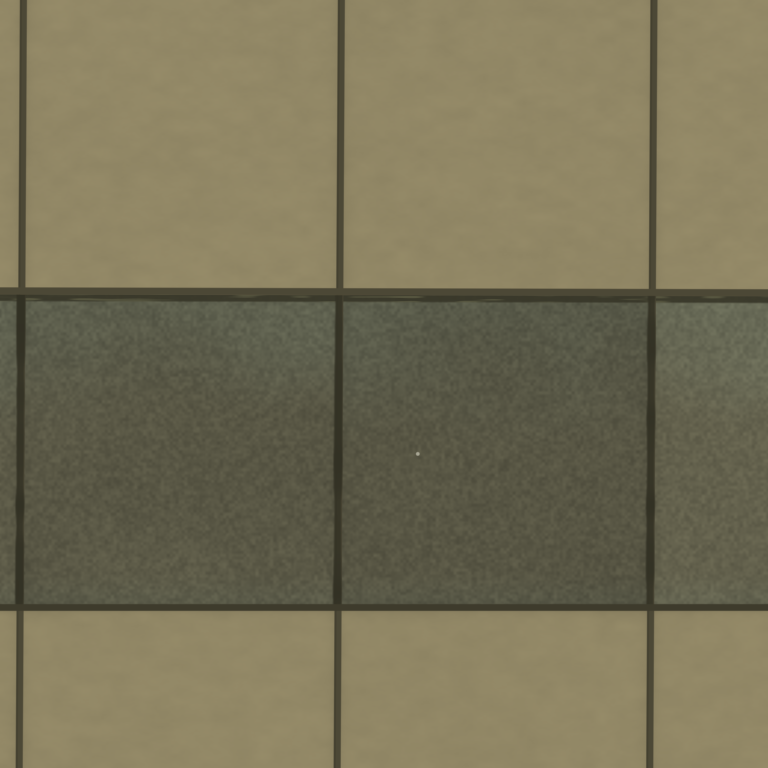
Reproduce this texture procedurally as a Shadertoy shader.

```glsl
// Wall of large square tiles: a dark speckled band between two sandy rows.
// Joints are distance-based lines, slightly slanted and worn; value noise
// gives the sandy mottling, the dark grain and the chipped ledge.

const vec3 SAND   = vec3(0.570, 0.530, 0.398);
const vec3 SLATE  = vec3(0.352, 0.344, 0.272);
const vec3 SHEEN  = vec3(0.375, 0.392, 0.325);
const vec3 GROUT  = vec3(0.300, 0.282, 0.210);
const vec3 SHADOW = vec3(0.195, 0.190, 0.140);
const vec3 CHIP   = vec3(0.370, 0.365, 0.265);

const float BAND_TOP = 0.6165;
const float BAND_BOTTOM = 0.2090;

float hash(vec2 p) {
    vec3 q = fract(vec3(p.xyx) * 0.1031);
    q += dot(q, q.yzx + 33.33);
    return fract((q.x + q.y) * q.z);
}

float noise(vec2 p) {
    vec2 i = floor(p), f = fract(p);
    f = f * f * (3.0 - 2.0 * f);
    return mix(mix(hash(i), hash(i + vec2(1, 0)), f.x),
               mix(hash(i + vec2(0, 1)), hash(i + vec2(1, 1)), f.x), f.y);
}

// Sum of octaves, centred on zero
float fbm(vec2 p) {
    float sum = 0.0, amp = 0.5;
    for (int i = 0; i < 4; i++) {
        sum += amp * (noise(p) - 0.5);
        p = p * 2.03 + 17.1;
        amp *= 0.5;
    }
    return sum;
}

// Smooth-edged coverage of a line at signed distance d
float line(float d, float halfWidth, float soft) {
    return 1.0 - smoothstep(halfWidth - soft, halfWidth + soft, abs(d));
}

// Horizontal position of vertical joint i at height y
float jointX(float i, float y) {
    return 0.0250 + 0.4175 * i - 0.0035 * i * i + 0.0055 * y;
}

vec3 sandTile(vec2 uv, float column) {
    float mottle = fbm(uv * vec2(38.0, 60.0) + column * 9.0);
    float cloud = fbm(uv * 5.0 + 3.0);
    return SAND * (1.0 + 0.065 * mottle + 0.035 * cloud);
}

vec3 slateTile(vec2 uv, float column) {
    float height = (uv.y - BAND_BOTTOM) / (BAND_TOP - BAND_BOTTOM);
    float cloud = fbm(uv * 5.0 + column * 7.0);
    float grain = noise(uv * 260.0) + noise(uv * 170.0 + 40.0) - 1.0;
    float tone = 1.0 + 0.11 * step(2.5, column)
               - 0.04 * step(1.5, column) * step(column, 2.5);
    float sheen = smoothstep(0.55, 1.0, height + 0.4 * cloud)
                + 0.5 * smoothstep(0.12, 0.0, height);
    vec3 color = mix(SLATE, SHEEN, clamp(0.65 * sheen, 0.0, 1.0));
    return color * (tone + 0.12 * grain + 0.12 * cloud);
}

void mainImage(out vec4 fragColor, in vec2 fragCoord) {
    vec2 uv = fragCoord / iResolution.xy;
    float soft = max(0.0012, 0.75 / iResolution.y);

    // Nearest vertical joint and tile column
    float column = 0.0, dx = 1.0, nearest = 0.0;
    for (int i = 0; i < 3; i++) {
        float d = uv.x - jointX(float(i), uv.y);
        column += step(0.0, d);
        if (abs(d) < abs(dx)) {
            dx = d;
            nearest = float(i);
        }
    }

    float band = smoothstep(BAND_BOTTOM - soft, BAND_BOTTOM + soft, uv.y)
               * (1.0 - smoothstep(BAND_TOP - soft, BAND_TOP + soft, uv.y));
    vec3 color = mix(sandTile(uv, column), slateTile(uv, column), band);

    // Soft dirt beside the joints
    float wear = noise(vec2(uv.y * 35.0, nearest * 5.0));
    float lower = uv.y - BAND_BOTTOM;
    color *= 1.0 - 0.10 * exp(-abs(dx) / 0.006);
    color *= 1.0 - 0.16 * exp(-abs(lower) / 0.005);

    // Dark ledge with pale chips under the upper joint
    float upper = uv.y - 0.6213 + 0.0025 * uv.x;
    float streak = noise(vec2(uv.x * 28.0, uv.y * 300.0));
    vec3 ledge = mix(SHADOW * 1.1, CHIP, 0.75 * smoothstep(0.48, 0.9, streak));
    color = mix(color, ledge, 0.9 * line(upper + 0.0085, 0.0048, soft * 1.4));

    // Vertical joints: plain in the sand, wider and blackened in the band
    color = mix(color, GROUT, line(dx, 0.0046, soft));
    float blackened = line(dx + 0.0010, 0.0043 + 0.0016 * wear, soft * 1.5);
    color = mix(color, SHADOW, band * blackened * (0.75 + 0.25 * wear));
    color = mix(color, SHADOW, 0.35 * line(dx + 0.0030, 0.0010, soft));

    // Horizontal joints
    color = mix(color, GROUT, line(upper, 0.0046, soft));
    color = mix(color, mix(SHADOW, GROUT, 0.45), line(lower, 0.0044, soft));

    // Single pale fleck on the dark band
    float fleck = length(uv - vec2(0.544, 0.409));
    color = mix(color, vec3(0.66, 0.65, 0.58), line(fleck, 0.0024, soft));

    fragColor = vec4(color, 1.0);
}
```
